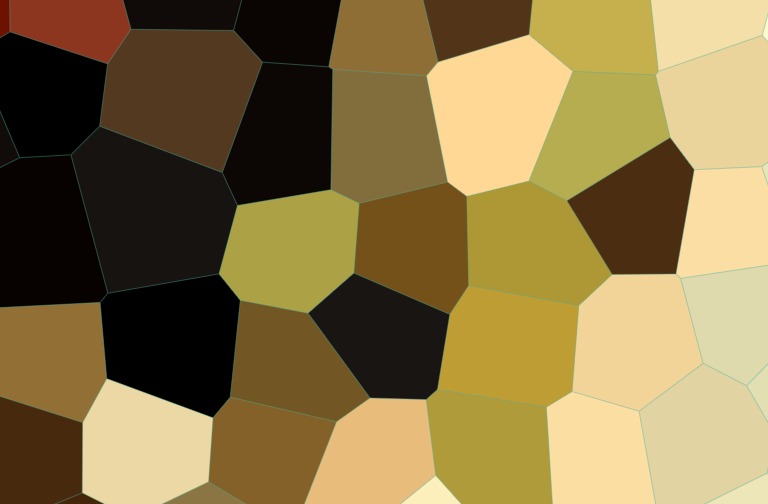
Write a WebGL 2 fragment shader that draws this pattern.

```glsl
#version 300 es
precision highp float;

uniform vec2 u_resolution;
out vec4 fragColor;

// Layout, in cells or fractions of the canvas height
const float CELLS_HIGH = 4.5;
const float JITTER = 0.70;
const float SEAM_HALF_WIDTH = 0.001;
const float SEAM_OPACITY = 0.42;

// Tone rises to the right and downward, with a few scattered outliers
const float TONE_RIGHT = 0.60;
const float TONE_DOWN = 0.25;
const float TONE_SCATTER = 0.35;
const vec2 SCATTER_STEP = vec2(0.382, 0.277);
const float SCATTER_PHASE = 0.58;
const float BROWN_FROM = 0.2525;
const float OCHRE_FROM = 0.334;
const float OLIVE_FROM = 0.4385;
const float CREAM_FROM = 0.5585;
const vec2 RUST_CORNER = vec2(0.15, 0.85);

// Colours and their variation from cell to cell
const vec3 BLACK = vec3(0.05, 0.03, 0.02);
const vec3 BROWN = vec3(0.29, 0.17, 0.06);
const vec3 RUST = vec3(0.50, 0.14, 0.05);
const vec3 OCHRE = vec3(0.52, 0.41, 0.20);
const vec3 OLIVE = vec3(0.71, 0.63, 0.25);
const vec3 CREAM = vec3(0.94, 0.86, 0.65);
const vec3 SEAM = vec3(0.30, 0.68, 0.60);
const vec3 LIGHT_SPREAD = vec3(0.07, 0.08, 0.08);
const vec3 WARM_SPREAD = vec3(0.03, -0.06, -0.11);

float hash(vec2 p) {
    return fract(sin(dot(p, vec2(127.1, 311.7))) * 43758.5453);
}

vec2 cellSite(vec2 id) {
    vec2 offset = vec2(hash(id), hash(id + 17.3)) - 0.5;
    return id + 0.5 + JITTER * offset;
}

float cellTone(vec2 id, vec2 place) {
    float scatter = 2.0 * fract(dot(id, SCATTER_STEP) + SCATTER_PHASE) - 1.0;
    float outlier = scatter * scatter * scatter;
    return TONE_RIGHT * place.x + TONE_DOWN * (1.0 - place.y) + TONE_SCATTER * outlier;
}

vec3 cellColor(vec2 id) {
    float aspect = u_resolution.x / u_resolution.y;
    vec2 place = (id + 0.5) / (CELLS_HIGH * vec2(aspect, 1.0));
    float tone = cellTone(id, place);

    vec3 color = BLACK;
    if (tone > BROWN_FROM) color = BROWN;
    if (tone > OCHRE_FROM) color = OCHRE;
    if (tone > OLIVE_FROM) color = OLIVE;
    if (tone > CREAM_FROM) color = CREAM;
    if (place.x < RUST_CORNER.x && place.y > RUST_CORNER.y) color = RUST;

    float light = 2.0 * hash(id + 41.7) - 1.0;
    float warmth = 2.0 * hash(id + 73.9) - 1.0;
    color += light * LIGHT_SPREAD + warmth * WARM_SPREAD * color.r;
    return clamp(color, 0.0, 1.0);
}

void main() {
    vec2 p = gl_FragCoord.xy / u_resolution.y * CELLS_HIGH;
    float pixel = CELLS_HIGH / u_resolution.y;

    // Nearest site
    vec2 home = floor(p);
    vec2 nearestId = home;
    float nearest = 1e3;
    for (int j = -2; j <= 2; j++) {
        for (int i = -2; i <= 2; i++) {
            vec2 id = home + vec2(i, j);
            float d = distance(p, cellSite(id));
            if (d < nearest) {
                nearest = d;
                nearestId = id;
            }
        }
    }

    // Distance to the closest border, and the cell behind it
    vec2 site = cellSite(nearestId);
    vec2 neighborId = nearestId;
    float border = 1e3;
    for (int j = -2; j <= 2; j++) {
        for (int i = -2; i <= 2; i++) {
            if (i == 0 && j == 0) continue;
            vec2 id = nearestId + vec2(i, j);
            vec2 other = cellSite(id);
            float d = dot(0.5 * (site + other) - p, normalize(other - site));
            if (d < border) {
                border = d;
                neighborId = id;
            }
        }
    }

    // Flat fill with smoothed borders and a hairline seam
    float inside = clamp(border / pixel + 0.5, 0.0, 1.0);
    vec3 color = mix(cellColor(neighborId), cellColor(nearestId), inside);
    float halfWidth = SEAM_HALF_WIDTH * CELLS_HIGH;
    float seam = clamp((halfWidth - border) / pixel + 0.5, 0.0, 1.0);
    color = mix(color, SEAM, seam * SEAM_OPACITY);

    fragColor = vec4(color, 1.0);
}
```
